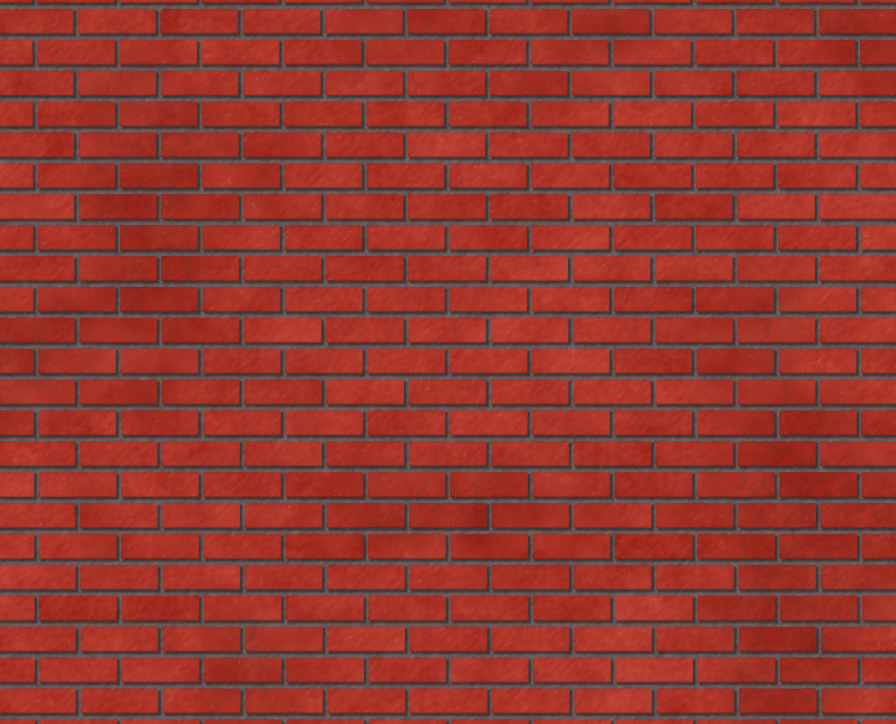
Give the GLSL for this texture, as a Shadertoy shader.

```glsl
// Weathered red brick wall in running bond with recessed grey mortar.
// Each brick is a rounded box distance; a shifted copy casts its shadow on
// the joints, and layered value noise gives blotches, grain and stains.

#define ROWS 23.44          // courses over the canvas height
#define COLUMNS 10.89       // bricks over the canvas width
#define BRICK_ASPECT 2.665  // brick pitch over course pitch
#define BED_JOINT 0.195     // horizontal joint, in course heights
#define HEAD_JOINT 0.15     // vertical joint, in course heights
#define BOND_START vec2(0.922, 0.19)
#define ROW_DRIFT 0.0014    // sideways creep per course
#define SHADOW_SHIFT vec2(0.07, 0.07)
#define BRICK_DARK vec3(0.615, 0.148, 0.105)
#define BRICK_LIGHT vec3(0.730, 0.252, 0.200)
#define MORTAR_DARK vec3(0.255, 0.215, 0.215)
#define MORTAR_LIGHT vec3(0.405, 0.350, 0.350)

float hash(vec2 p) {
    vec3 q = fract(vec3(p.xyx) * 0.1031);
    q += dot(q, q.yzx + 33.33);
    return fract((q.x + q.y) * q.z);
}

float valueNoise(vec2 p) {
    vec2 cell = floor(p), f = fract(p);
    f = f * f * (3.0 - 2.0 * f);
    vec2 e = vec2(0.0, 1.0);
    return mix(mix(hash(cell), hash(cell + e.yx), f.x),
               mix(hash(cell + e.xy), hash(cell + e.yy), f.x), f.y);
}

float fbm(vec2 p) {
    float sum = 0.0, weight = 0.5;
    for (int i = 0; i < 4; i++) {
        sum += weight * valueNoise(p);
        p = mat2(1.6, 1.2, -1.2, 1.6) * p + 17.3;
        weight *= 0.5;
    }
    return sum / 0.9375;
}

// Position relative to the brick centre (xy) and brick index (zw)
vec4 brickCell(vec2 p) {
    float row = floor(p.y);
    float x = p.x / BRICK_ASPECT - BOND_START.x - row * (0.5 + ROW_DRIFT);
    vec2 local = vec2((fract(x) - 0.5) * BRICK_ASPECT, fract(p.y) - 0.5);
    return vec4(local, floor(x), row);
}

float brickDistance(vec2 local) {
    const float corner = 0.02;
    vec2 halfSize = 0.5 * vec2(BRICK_ASPECT - HEAD_JOINT, 1.0 - BED_JOINT);
    vec2 d = abs(local) - halfSize + corner;
    return length(max(d, 0.0)) + min(max(d.x, d.y), 0.0) - corner;
}

void mainImage(out vec4 fragColor, in vec2 fragCoord) {
    // Course units, with y running down the wall
    vec2 uv = fragCoord / iResolution.xy;
    vec2 p = vec2(uv.x * COLUMNS * BRICK_ASPECT, (1.0 - uv.y) * ROWS - BOND_START.y);
    float pixel = ROWS / iResolution.y;

    // Noise layers; the grain is stretched along a diagonal
    vec2 diagonal = vec2(p.x + p.y, p.y - p.x) * 0.707;
    float grain = fbm(diagonal * vec2(9.0, 5.0) + 40.0);
    float blotch = fbm(p * 1.1 + 7.0);
    float stain = fbm(p * vec2(0.24, 0.18) + 61.0);
    float speck = valueNoise(p * 13.0 + 90.0);

    // Brick outline with slightly rough edges
    vec4 cell = brickCell(p);
    float dist = brickDistance(cell.xy) + 0.025 * (grain - 0.5);
    float brickMask = 1.0 - smoothstep(-0.6 * pixel, 0.6 * pixel, dist);

    // Mortar, shaded by the brick above and to the left
    float shadowDist = brickDistance(brickCell(p - SHADOW_SHIFT).xy);
    float shadow = 1.0 - smoothstep(-0.04, 0.07, shadowDist);
    vec3 mortar = mix(MORTAR_LIGHT, MORTAR_DARK, shadow);
    mortar *= 1.0 + 0.30 * (grain - 0.5) + 0.10 * (speck - 0.5);

    // Brick face: own tone, blotches, grain and broad stains
    float tone = 0.5 + 0.35 * (hash(cell.zw + 50.0) - 0.5);
    tone += 0.9 * (blotch - 0.5) + 0.75 * (grain - 0.5) + 0.6 * (stain - 0.5);
    vec3 brick = mix(BRICK_DARK, BRICK_LIGHT, clamp(tone, -0.15, 1.15));
    brick *= 1.0 - 0.14 * smoothstep(0.52, 0.72, 1.0 - stain) * smoothstep(0.35, 0.65, grain);
    brick += 0.05 * smoothstep(0.80, 0.98, speck) * smoothstep(0.45, 0.65, grain);

    // Worn rim, darkest along the lower edge
    float rim = smoothstep(-0.07, 0.0, dist);
    brick *= 1.0 - rim * mix(0.04, 0.20, smoothstep(0.2, 0.4, cell.y));

    fragColor = vec4(clamp(mix(mortar, brick, brickMask), 0.0, 1.0), 1.0);
}
```
